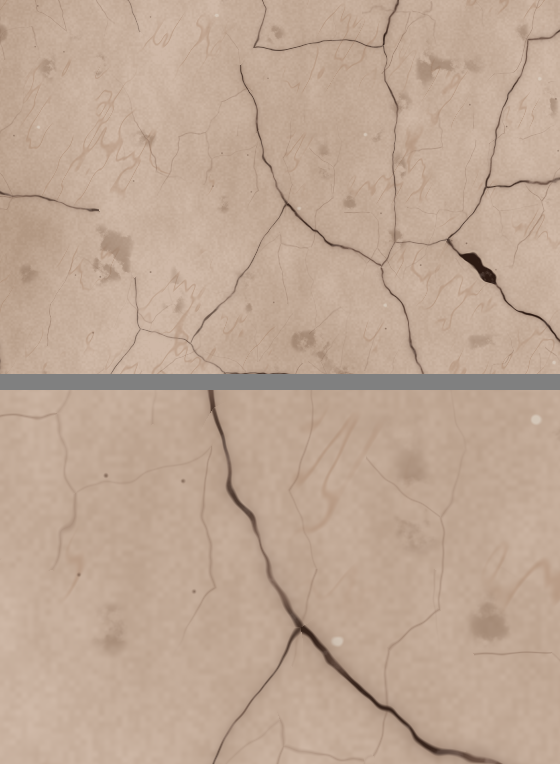
Top, the full canvas; bottom, a detail of the centre.
Give the GLSL for this texture, as a Shadertoy shader.

```glsl
// Weathered beige plaster wall split by dark branching cracks and faint hairlines

float hash(vec2 p) {
    vec3 q = fract(p.xyx * 0.1031);
    q += dot(q, q.yzx + 33.33);
    return fract((q.x + q.y) * q.z);
}

vec2 hash2(vec2 p) {
    return vec2(hash(p + 17.3), hash(p * 1.7 + 91.7));
}

float noise(vec2 p) {
    vec2 i = floor(p), f = fract(p);
    f = f * f * (3.0 - 2.0 * f);
    return mix(mix(hash(i), hash(i + vec2(1, 0)), f.x),
               mix(hash(i + vec2(0, 1)), hash(i + vec2(1, 1)), f.x), f.y);
}

float fbm(vec2 p) {
    float sum = 0.0, amp = 0.5;
    for (int i = 0; i < 5; i++) {
        sum += amp * noise(p);
        p = mat2(1.6, 1.2, -1.2, 1.6) * p + 7.1;
        amp *= 0.5;
    }
    return sum / 0.97;
}

// Bends straight cell borders into jagged fractures
vec2 jagged(vec2 p) {
    vec2 offset = vec2(0);
    float freq = 3.5, amp = 0.09;
    for (int i = 0; i < 5; i++) {
        offset += amp * (vec2(noise(p * freq + 3.7), noise(p * freq + 58.2)) - 0.5);
        freq *= 2.2;
        amp *= 0.45;
    }
    return p + offset;
}

// Main cracks crowd the right side and the lower left corner
float crackedRegion(vec2 p) {
    float right = smoothstep(0.4, 0.75, p.x);
    float corner = 1.0 - smoothstep(0.15, 0.38, length(p - vec2(0.05, 0.22)));
    return max(right, corner);
}

// Distance to the nearest surviving cell border, and that border's random id
vec2 crackNetwork(vec2 p, vec2 scale, float seed, float keepBare, float keepCracked) {
    vec2 q = p * scale, home = floor(q), nearCell = home, nearSite = vec2(0);
    float nearest = 9.0;
    for (int k = 0; k < 9; k++) {
        vec2 cell = home + vec2(k % 3, k / 3) - 1.0;
        vec2 site = cell + 0.1 + 0.8 * hash2(cell + seed) - q;
        float d = dot(site, site);
        if (d < nearest) { nearest = d; nearCell = cell; nearSite = site; }
    }
    vec2 result = vec2(9.0, 0.0);
    for (int k = 0; k < 25; k++) {
        vec2 cell = nearCell + vec2(k % 5, k / 5) - 2.0;
        if (cell == nearCell) continue;
        vec2 site = cell + 0.1 + 0.8 * hash2(cell + seed) - q;
        vec2 pairSum = cell + nearCell;
        float id = hash(pairSum + seed * 3.1);
        float keep = mix(keepBare, keepCracked, crackedRegion((pairSum * 0.5 + 0.5) / scale));
        vec2 normal = normalize(site - nearSite);
        float d = dot(0.5 * (site + nearSite), normal) / length(normal * scale);
        if (id < keep && d < result.x) result = vec2(d, hash(pairSum + seed + 40.0));
    }
    return result;
}

float cover(float d, float halfWidth, float soft) {
    return 1.0 - smoothstep(halfWidth - soft, halfWidth + soft, d);
}

void mainImage(out vec4 fragColor, in vec2 fragCoord) {
    vec2 p = fragCoord / iResolution.y;
    float soft = max(1.0 / iResolution.y, 0.0015);

    // Mottled plaster with fine grain
    float tone = 0.65 + 1.5 * (fbm(p * 2.5 + 4.0) - 0.5)
               + 0.7 * (fbm(p * vec2(26, 13)) - 0.5) + 0.4 * (noise(p * 190.0) - 0.5);
    tone -= 0.35 * (1.0 - smoothstep(0.0, 0.3, p.x));
    vec3 color = mix(vec3(0.72, 0.62, 0.54), vec3(0.80, 0.71, 0.64), clamp(tone, -0.3, 1.15));

    // Warm slanted veins
    vec2 slant = mat2(0.87, 0.5, -0.5, 0.87) * p;
    float vein = abs(0.7 * noise(slant * vec2(30, 8)) + 0.3 * noise(slant * vec2(75, 24)) - 0.5);
    float veinMask = smoothstep(0.5, 0.75, noise(p * 10.0 + 31.0));
    color = mix(color, vec3(0.66, 0.52, 0.42), 0.4 * veinMask * (1.0 - smoothstep(0.0, 0.05, vein)));

    // Small scattered brown smudges
    float smudge = smoothstep(0.8, 0.93, noise(p * vec2(15, 11) + 12.0)) * smoothstep(0.4, 0.6, fbm(p * 35.0));
    color = mix(color, vec3(0.53, 0.42, 0.34), 0.45 * smudge);

    // Specks: mostly dark pits, a few pale chips
    vec2 speckCell = floor(p * 13.0);
    vec2 speckCenter = (speckCell + 0.2 + 0.6 * hash2(speckCell + 5.0)) / 13.0;
    float pale = step(0.9, hash(speckCell + 77.0));
    float speckSize = mix(0.0015, 0.0045, pale) * (0.6 + 0.8 * noise(p * 150.0));
    float speck = cover(length(p - speckCenter), speckSize, soft) * step(0.87, hash(speckCell + 9.0));
    color = mix(color, mix(vec3(0.42, 0.32, 0.26), vec3(0.86, 0.82, 0.77), pale), 0.7 * speck);

    // Two layers of hairline cracks that fade in and out
    vec2 bent = jagged(p);
    for (int layer = 0; layer < 2; layer++) {
        float seed = 23.0 + 30.0 * float(layer);
        vec2 scale = mix(vec2(5.5, 3.8), vec2(11, 6.5), float(layer));
        vec2 hair = crackNetwork(bent, scale, seed, 0.5, 0.5);
        float fade = smoothstep(0.35, 0.7, noise(p * 5.0 + seed)) * (0.2 + 0.45 * hair.y);
        fade *= 1.0 - 0.35 * float(layer);
        color = mix(color, vec3(0.48, 0.36, 0.29), fade * cover(hair.x, 0.0007, soft));
    }

    // Main cracks: grimy halo, pale broken lip, dark core, thinning toward bare areas
    vec2 crack = crackNetwork(bent, vec2(3.0, 2.1), 6.0, 0.25, 0.9);
    float strength = mix(0.3, 1.0, crackedRegion(p)) * (0.45 + 0.55 * crack.y);
    float gape = smoothstep(0.68, 0.92, noise(p * 7.0 + 44.0)) * strength;
    float width = 0.0023 * strength * (0.4 + 1.2 * noise(p * 24.0))
                + 0.009 * gape * (0.2 + 1.4 * noise(p * 45.0));
    float halo = exp(-max(crack.x - width, 0.0) / 0.006) * 0.42 * strength;
    color = mix(color, vec3(0.48, 0.38, 0.32), halo);
    float lip = cover(crack.x, width + 0.008 * gape, soft) * smoothstep(0.1, 0.4, gape);
    color = mix(color, vec3(0.80, 0.71, 0.63), 0.6 * lip * smoothstep(0.4, 0.6, noise(p * 30.0 + 8.0)));
    float depth = max(smoothstep(0.25, 0.7, noise(p * 16.0 + 70.0)), smoothstep(0.0, 0.3, gape));
    vec3 coreColor = mix(vec3(0.40, 0.30, 0.25), vec3(0.17, 0.10, 0.07), depth);
    coreColor += 0.12 * smoothstep(0.5, 0.75, fbm(p * 50.0));
    color = mix(color, coreColor, cover(crack.x, width, soft) * (0.4 + 0.6 * strength));

    fragColor = vec4(color, 1.0);
}
```
